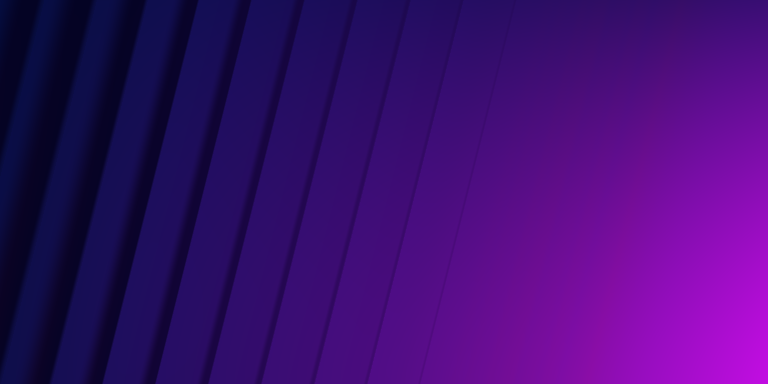
Reproduce this background procedurally as a WebGL 1 fragment shader.

```glsl
precision highp float;
// Slanted, overlapping translucent sheets fading from navy shadow to a magenta glow.

uniform vec2 u_resolution;

float hash(float n) {
  return fract(sin(n * 127.1) * 43758.5453);
}

float noise(float x) {
  float cell = floor(x);
  float f = fract(x);
  return mix(hash(cell), hash(cell + 1.0), f * f * (3.0 - 2.0 * f));
}

// Navy to magenta ramp, driven by the warmth of the light
vec3 ramp(float warmth) {
  return vec3(warmth, 0.05, 0.27 + 0.81 * warmth);
}

void main() {
  vec2 p = gl_FragCoord.xy / u_resolution.y;
  p.x *= 2.0 * u_resolution.y / u_resolution.x;
  float slant = p.x - 0.25 * p.y;

  // Background light: strongest in the lower right corner
  float low = 0.06 + 0.17 * p.x + 0.09 * p.x * p.x;
  float high = 0.02 + 0.1 * p.x;
  vec3 color = ramp(mix(low, high, pow(p.y, 1.4)));

  // Sheets: each has a crisp left edge and dims toward its right
  float period = 0.138;
  float left = 1.0 - smoothstep(-0.1, 0.35, slant);
  float f = fract((slant + 0.008 - 0.012 * left) / period);
  float pleated = 1.0 - smoothstep(0.9, 1.18, slant);
  color *= 1.0 + pleated * (0.02 - 0.08 * f);
  color *= 1.0 - 0.12 * left;
  color.g += 0.008 * (1.0 - smoothstep(0.0, 0.6, slant));

  // Shadows between sheets: wide on the left, hairlines on the right
  float width = min(0.6, 0.55 * exp(-2.3 * slant));
  float edge = 1.5 / (u_resolution.y * period) + 0.12 * left;
  float shade = smoothstep(1.0 - 1.5 * width, 1.0 - 0.6 * width, f);
  shade *= 1.0 - smoothstep(1.0 - edge, 1.0, f);
  shade *= mix(0.92, 0.2, smoothstep(0.2, 1.1, slant));
  shade *= 1.0 - smoothstep(1.07, 1.14, slant);
  vec3 shadow = mix(vec3(0.015, 0.008, 0.13), vec3(0.1, 0.01, 0.25), smoothstep(0.0, 0.9, slant));
  shadow.r += 0.035 * (1.0 - p.y) * (1.0 - smoothstep(0.5, 1.0, f));
  color = mix(color, shadow, shade);

  // Soft reddish streaks, ending where the open glow begins
  float veil = smoothstep(0.95, 1.45, slant) * (1.0 - smoothstep(1.48, 1.7, slant));
  float streak = noise(slant * 22.0) * 0.6 + noise(slant * 55.0 + 9.0) * 0.4;
  color.b -= veil * (0.025 + 0.03 * streak) * (1.0 - 0.4 * p.y);
  color.r += veil * 0.025 * (streak - 0.3);

  gl_FragColor = vec4(color, 1.0);
}
```
